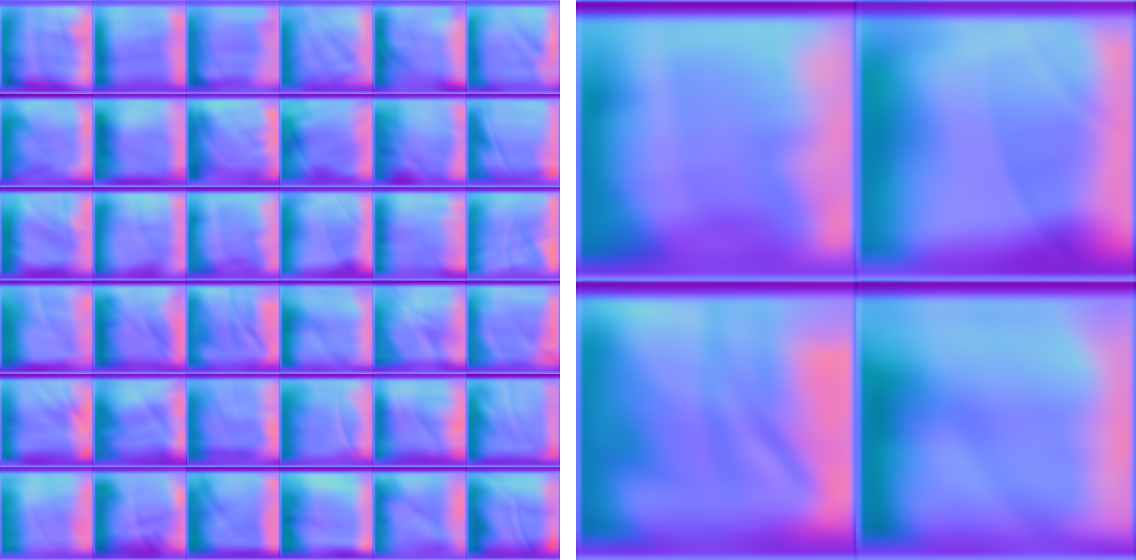
Left: the whole. Right: its middle third, enlarged.
Reproduce this texture map procedurally as a WebGL 1 fragment shader.

```glsl
precision highp float;
// Tangent-space normal map of a quilted fabric: a square grid of puffed cushions.
// Each cushion sums slope bands along its four sides, then adds noise ripples and
// curved creases seeded per cell; the slope is finally packed as a unit normal.

#define TILES 6.0          // cushions across and down
#define SIDE_SLOPE 0.90    // tilt of left and right flanks
#define TOP_SLOPE 0.53     // tilt of the upper flank
#define BOTTOM_SLOPE 0.62  // tilt of the lower flank
#define LIP_SLOPE 0.95     // tilt of the tuck above each cushion
#define SEAM 0.014         // flat seam half width, in cells
#define WARP 0.08          // irregularity of the flanks
#define RIPPLE 0.20        // strength of soft cloth ripples
#define CREASE 0.13        // strength of narrow folds
#define MAX_SLOPE 0.97     // steepest encoded tilt

uniform vec2 u_resolution;

float hash(vec2 p) {
  return fract(sin(dot(p, vec2(127.1, 311.7))) * 43758.5453);
}

float noise(vec2 p) {
  vec2 i = floor(p);
  vec2 f = fract(p);
  f = f * f * (3.0 - 2.0 * f);
  float low = mix(hash(i), hash(i + vec2(1.0, 0.0)), f.x);
  float high = mix(hash(i + vec2(0.0, 1.0)), hash(i + vec2(1.0, 1.0)), f.x);
  return mix(low, high, f.y);
}

float signedNoise(vec2 p) {
  return 2.0 * noise(p) - 1.0;
}

// Broad slopes of the four flanks; the sides dominate where they meet top and bottom
vec2 flankSlope(vec2 p, vec2 seed) {
  vec2 wobble = vec2(signedNoise(vec2(p.x * 2.0 + p.y, p.y * 5.0 + p.x * 3.0) + seed),
                     signedNoise(vec2(p.x * 3.0, p.y * 2.0) + seed + 31.0));
  vec2 q = p + WARP * wobble * smoothstep(0.0, 0.25, p) * smoothstep(0.0, 0.25, 1.0 - p);

  float left = 1.0 - smoothstep(0.06, 0.36, q.x);
  left *= smoothstep(0.0, 0.12, p.y) * (1.0 - 0.6 * smoothstep(0.70, 0.94, q.y));
  float right = smoothstep(0.70, 0.93, q.x);
  right *= smoothstep(0.0, 0.15, p.y) * (1.0 - 0.7 * smoothstep(0.78, 0.95, q.y));
  right *= 0.88 + 0.2 * signedNoise(vec2(p.x * 3.0, p.y * 6.0 - p.x * 4.0) + seed + 7.0);

  float top = smoothstep(0.46, 0.87, q.y) * (1.0 - smoothstep(0.90, 0.96, p.y));
  top *= 0.95 + 0.2 * signedNoise(vec2(p.x * 4.0, p.y) + seed + 13.0);
  top *= 1.0 - 0.6 * left - 0.85 * smoothstep(0.72, 0.95, q.x);
  float bottom = 1.0 - smoothstep(0.05, 0.25, q.y);
  bottom *= 0.9 + 0.35 * signedNoise(vec2(p.x * 3.5, p.y * 3.0) + seed + 19.0);
  bottom *= 1.0 - 0.7 * left - 0.3 * right;

  return vec2(SIDE_SLOPE * (right - left), TOP_SLOPE * top - BOTTOM_SLOPE * bottom);
}

// Soft ripples drawn out along gently slanted directions
vec2 rippleSlope(vec2 p, vec2 seed) {
  float slant = mix(-0.4, 0.4, hash(seed));
  vec2 along = vec2(p.x + slant * p.y, p.y - slant * p.x);
  float broad = signedNoise(along * vec2(1.6, 5.0) + seed + 43.0);
  float fine = signedNoise(along * vec2(3.0, 12.0) + seed + 57.0);
  float upright = signedNoise(along * vec2(6.0, 1.5) + seed + 71.0);
  return RIPPLE * vec2(0.5 * upright + 0.15 * fine, 0.6 * broad + 0.3 * fine);
}

// Narrow curved folds, each a ridge with opposite slopes on its sides
vec2 creaseSlope(vec2 p, vec2 seed) {
  vec2 slope = vec2(0.0);
  for (int i = 0; i < 3; i++) {
    vec2 key = seed + float(i) * 5.3;
    float angle = mix(0.05, 0.95, hash(key));
    vec2 across = vec2(cos(angle), sin(angle));
    vec2 center = vec2(hash(key + 1.7), hash(key + 2.9)) * 0.6 + 0.2;
    vec2 d = p - center;
    float t = dot(d, vec2(-across.y, across.x));
    float bend = mix(0.0, 0.7, hash(key + 4.1));
    float width = mix(0.035, 0.08, hash(key + 6.3));
    float s = (dot(d, across) - bend * t * t) / width;
    float fade = exp(-6.0 * t * t) * hash(key + 8.7);
    slope -= across * s * exp(-s * s) * fade * CREASE * 2.0;
  }
  return slope;
}

void main() {
  vec2 grid = gl_FragCoord.xy / u_resolution * TILES;
  vec2 cell = floor(grid);
  vec2 p = fract(grid);
  vec2 seed = cell * 17.31 + 3.7;

  // Cushion surface, flattened toward its seams
  vec2 edge = min(p, 1.0 - p);
  vec2 seamFade = smoothstep(vec2(0.0), vec2(SEAM * 2.2), edge);
  vec2 slope = flankSlope(p, seed);
  float interior = smoothstep(0.0, 0.12, min(edge.x, edge.y));
  slope += (rippleSlope(p, seed) + creaseSlope(p, seed)) * interior;
  slope *= seamFade;

  // Dark tuck under each horizontal seam, softer along the upper border
  float tuck = smoothstep(0.920, 0.985, p.y) * (1.0 - smoothstep(0.988, 1.0, p.y));
  float tuckDepth = mix(0.78, 1.0, hash(seed + 9.0));
  tuckDepth *= mix(1.0, 0.4, step(TILES - 1.5, cell.y));
  slope.x *= 1.0 - 0.8 * tuck;
  slope.y -= LIP_SLOPE * tuck * tuckDepth;

  // Thin stitched line between columns
  float stitch = 1.0 - smoothstep(0.0, SEAM, edge.x);
  slope += vec2(-0.18, -0.06) * stitch;

  // Limit the tilt and pack the normal
  slope *= MAX_SLOPE / max(MAX_SLOPE, length(slope));
  vec3 normal = vec3(slope, sqrt(1.0 - dot(slope, slope)));
  gl_FragColor = vec4(0.5 + 0.5 * normal, 1.0);
}
```
